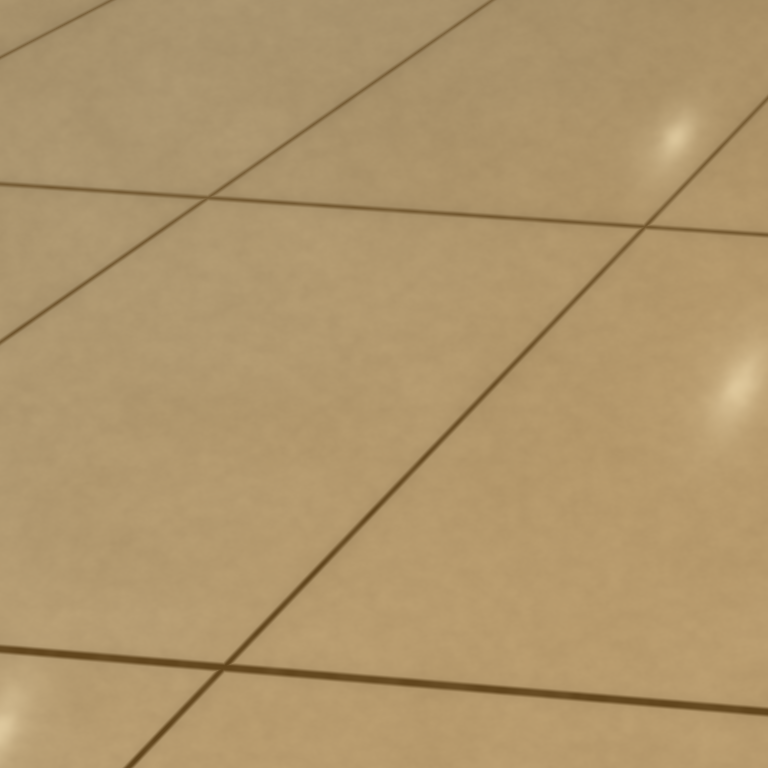
This texture is drawn by a Shadertoy shader. Its source:

```glsl
const vec3 COOL_STONE = vec3(0.68, 0.59, 0.435);
const vec3 WARM_STONE = vec3(0.71, 0.595, 0.415);
const vec3 GROUT = vec3(0.38, 0.27, 0.11);
const vec3 LAMP = vec3(1.0, 0.93, 0.76);

float hash(vec2 p) {
    vec3 q = fract(p.xyx * 0.1031);
    q += dot(q, q.yzx + 33.33);
    return fract((q.x + q.y) * q.z);
}

float valueNoise(vec2 p) {
    vec2 cell = floor(p);
    vec2 f = fract(p);
    f = f * f * (3.0 - 2.0 * f);
    float low = mix(hash(cell), hash(cell + vec2(1, 0)), f.x);
    float high = mix(hash(cell + vec2(0, 1)), hash(cell + vec2(1, 1)), f.x);
    return mix(low, high, f.y);
}

float fbm(vec2 p, int octaves) {
    float sum = 0.0;
    float amplitude = 0.5;
    for (int i = 0; i < octaves; i++) {
        sum += amplitude * (valueNoise(p) - 0.5);
        p = mat2(1.6, 1.2, -1.2, 1.6) * p + 17.3;
        amplitude *= 0.6;
    }
    return sum;
}

// Depth below the horizon line
float floorDepth(vec2 p) {
    return 2.064 - 0.033 * p.x - p.y;
}

// Perspective floor coordinates, one unit per tile
vec2 floorCoord(vec2 p, float depth) {
    float across = p.y - 1.0469 * p.x + 0.1745;
    float along = p.y + 0.082 * p.x - 0.1549;
    return vec2(across / 0.4825, along / 0.4645) / depth;
}

// Canvas length of one floor unit, measured across a joint
float unitLength(float coord, float canvasSize) {
    return 1.0 / (length(vec2(dFdx(coord), dFdy(coord))) * canvasSize);
}

// x: grout coverage, y: soft shading beside the joint
vec2 joint(float coord, float unit, float halfWidth, float blur) {
    float d = abs(fract(coord + 0.5) - 0.5) * unit;
    float h = halfWidth * unit;
    float line = 1.0 - smoothstep(h - blur, h + blur, d);
    return vec2(line, exp(-d / 0.008));
}

// Slanted oval reflection with a tight core and a wide halo
float glow(vec2 p, vec2 center, vec2 radius, float slant) {
    vec2 q = p - center;
    q.x -= slant * q.y;
    q /= radius;
    float r2 = dot(q, q);
    return 0.65 * exp(-r2 * 1.6) + 0.35 * exp(-r2 * 0.35);
}

void mainImage(out vec4 fragColor, in vec2 fragCoord) {
    vec2 p = fragCoord / iResolution.xy;
    float depth = floorDepth(p);
    vec2 tile = floorCoord(p, depth);

    // Stone: broad warm drift, small tone change per tile, mottling
    float warmth = smoothstep(-0.8, 0.65, p.x - p.y + 0.25 * fbm(p * 5.0, 3));
    vec3 color = mix(COOL_STONE, WARM_STONE, warmth);
    color += 0.012 * (hash(floor(tile) + 7.0) - 0.5);
    color += 0.03 * fbm(p * vec2(9.0, 11.0), 3);
    color += vec3(0.035, 0.035, 0.028) * fbm(p * vec2(60.0, 75.0), 3);
    color *= 1.0 - 0.035 * smoothstep(0.6, 1.0, p.y);
    color += 0.015 * smoothstep(0.5, 0.0, p.y);

    // Lamp reflections: center and radius
    const vec4 lamps[3] = vec4[3](
        vec4(0.879, 0.818, 0.024, 0.036),
        vec4(0.964, 0.495, 0.032, 0.055),
        vec4(0.0, 0.05, 0.026, 0.05));
    for (int i = 0; i < 3; i++) {
        float wobble = 1.0 + 0.7 * fbm(p * 40.0 + float(i), 2);
        float shine = glow(p, lamps[i].xy, lamps[i].zw, 0.35);
        color = mix(color, LAMP, 0.5 * shine * wobble);
    }

    // Joints, fainter far away and slightly uneven along their length
    vec2 sideways = joint(tile.x, unitLength(tile.x, iResolution.y), 0.0055, 0.003);
    vec2 lengthways = joint(tile.y, unitLength(tile.y, iResolution.y), 0.0055, 0.003);
    vec2 seams = max(sideways, lengthways);
    float strength = mix(0.68, 0.96, smoothstep(1.1, 1.9, depth));
    strength *= 1.0 + 0.25 * fbm(p * 45.0, 2);
    color *= 1.0 - 0.07 * seams.y;
    color = mix(color, GROUT, clamp(seams.x * strength, 0.0, 1.0));

    fragColor = vec4(color, 1.0);
}
```
